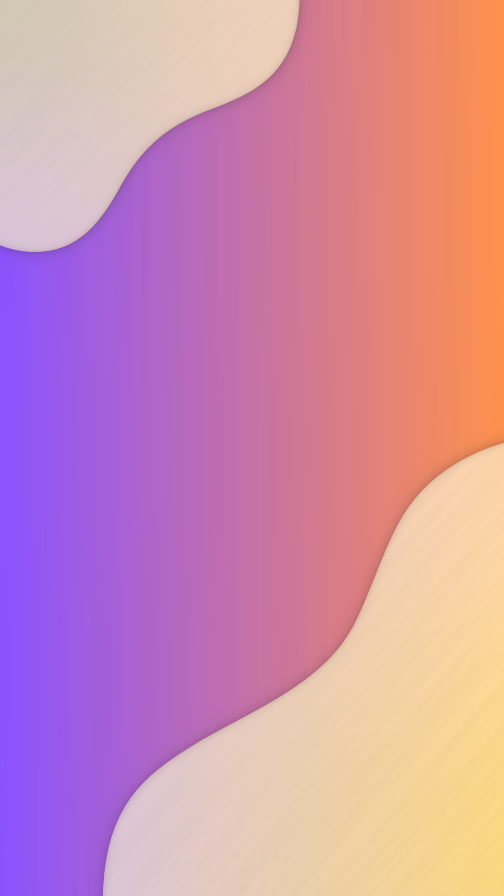
A Shadertoy shader for this background:

```glsl
// Two pale, softly shadowed paper waves in opposite corners of a violet to
// orange gradient. Each wave edge is a chain of cubic Beziers, sampled for a
// signed distance; faint noise adds vertical bands and slanted paper grain.

// Space: 100 units high, 56.25 wide, origin at the lower left
const vec2 CANVAS = vec2(56.25, 100.0);
const int CURVES = 4;
const int STEPS = 18;

const vec3 VIOLET = vec3(0.545, 0.322, 1.0);
const vec3 ORANGE = vec3(1.0, 0.57, 0.302);
const vec3 LILAC = vec3(0.855, 0.77, 0.85);
const vec3 GOLD = vec3(0.985, 0.845, 0.50);
const vec3 PEACH = vec3(0.99, 0.83, 0.66);
const vec3 STONE = vec3(0.825, 0.78, 0.71);
const vec3 CREAM = vec3(0.935, 0.815, 0.73);
const vec3 SHADOW = vec3(0.30, 0.20, 0.24);

const float SHADOW_WIDTH = 0.55;
const float SHADOW_STRENGTH = 0.24;
const float RIM_WIDTH = 0.32;
const float RIM_STRENGTH = 0.16;
const float GRAIN_STRENGTH = 0.022;
const float BAND_STRENGTH = 0.010;
const vec2 GRAIN_ALONG = vec2(0.66, 0.75);

// Control points: neighbouring curves share their end points
const vec2 TOP_EDGE[13] = vec2[13](
    vec2(-2.60, 73.96), vec2(-0.65, 72.66), vec2(1.56, 71.88),
    vec2(3.91, 71.88), vec2(8.59, 71.88), vec2(11.07, 75.00),
    vec2(13.15, 78.65), vec2(15.49, 83.07), vec2(18.23, 85.81),
    vec2(23.44, 87.76), vec2(28.65, 89.71), vec2(33.46, 91.93),
    vec2(33.46, 100.78));
const vec2 BOTTOM_EDGE[13] = vec2[13](
    vec2(11.46, -0.91), vec2(11.46, 10.16), vec2(16.15, 13.54),
    vec2(22.14, 17.19), vec2(28.13, 20.70), vec2(35.94, 23.70),
    vec2(39.32, 29.95), vec2(41.15, 33.33), vec2(42.71, 38.54),
    vec2(44.66, 41.93), vec2(47.27, 46.61), vec2(52.08, 49.87),
    vec2(58.59, 51.17));

float hash(vec2 p) {
    vec3 q = fract(vec3(p.xyx) * 0.1031);
    q += dot(q, q.yzx + 33.33);
    return fract((q.x + q.y) * q.z);
}

float noise(vec2 p) {
    vec2 cell = floor(p), f = fract(p);
    f = f * f * (3.0 - 2.0 * f);
    return mix(mix(hash(cell), hash(cell + vec2(1, 0)), f.x),
               mix(hash(cell + vec2(0, 1)), hash(cell + vec2(1, 1)), f.x), f.y);
}

vec2 bezier(vec2 a, vec2 b, vec2 c, vec2 d, float t) {
    float s = 1.0 - t;
    return s * s * s * a + 3.0 * s * t * (s * b + t * c) + t * t * t * d;
}

// Signed distance to an edge running left to right; side is +1 when the
// filled part lies above it and -1 when it lies below. Negative is inside.
float waveDistance(vec2 p, vec2 edge[13], float side) {
    float nearest = 1e6;
    bool inside = false;
    vec2 a = edge[0];
    for (int i = 0; i < CURVES; i++) {
        int k = 3 * i;
        for (int j = 1; j <= STEPS; j++) {
            vec2 b = bezier(edge[k], edge[k + 1], edge[k + 2], edge[k + 3],
                            float(j) / float(STEPS));
            vec2 ab = b - a, ap = p - a;
            vec2 gap = ap - ab * clamp(dot(ap, ab) / dot(ab, ab), 0.0, 1.0);
            nearest = min(nearest, dot(gap, gap));
            if (p.x >= a.x && p.x < b.x)
                inside = side * (ap.y * ab.x - ap.x * ab.y) > 0.0;
            a = b;
        }
    }
    return sqrt(nearest) * (inside ? -1.0 : 1.0);
}

// Lay a wave over the backdrop with an outer shadow and a darker rim
vec3 layWave(vec3 backdrop, vec3 paper, float d, float pixel) {
    float shade = SHADOW_STRENGTH * exp(-max(d, 0.0) / SHADOW_WIDTH);
    float rim = RIM_STRENGTH * exp(-max(-d, 0.0) / RIM_WIDTH);
    float cover = 1.0 - smoothstep(-0.6 * pixel, 0.6 * pixel, d);
    return mix(mix(backdrop, SHADOW, shade), mix(paper, SHADOW, rim), cover);
}

void mainImage(out vec4 fragColor, in vec2 fragCoord) {
    vec2 uv = fragCoord / iResolution.xy;
    vec2 p = uv * CANVAS;
    float pixel = CANVAS.y / iResolution.y;

    // Backdrop with faint vertical bands
    vec3 color = mix(VIOLET, ORANGE, uv.x);
    color += BAND_STRENGTH * (noise(vec2(p.x * 1.3, p.y * 0.04)) - 0.5);

    // Slanted paper grain, stronger toward the lower right
    vec2 across = vec2(GRAIN_ALONG.y, -GRAIN_ALONG.x);
    vec2 fiber = vec2(dot(p, across) * 2.2, dot(p, GRAIN_ALONG) * 0.06);
    float grain = GRAIN_STRENGTH * (noise(fiber) - 0.5)
                * mix(0.5, 1.0, uv.x * (1.0 - uv.y));

    // Paper tints
    vec3 topPaper = mix(mix(LILAC, STONE, smoothstep(0.70, 1.0, uv.y)),
                        CREAM, smoothstep(0.0, 0.60, uv.x));
    vec3 bottomPaper = mix(LILAC, mix(GOLD, PEACH, smoothstep(0.0, 0.5, uv.y)),
                           clamp((uv.x - 0.2) / 0.8, 0.0, 1.0));

    color = layWave(color, topPaper + grain, waveDistance(p, TOP_EDGE, 1.0), pixel);
    color = layWave(color, bottomPaper + grain, waveDistance(p, BOTTOM_EDGE, -1.0), pixel);
    fragColor = vec4(clamp(color, 0.0, 1.0), 1.0);
}
```
